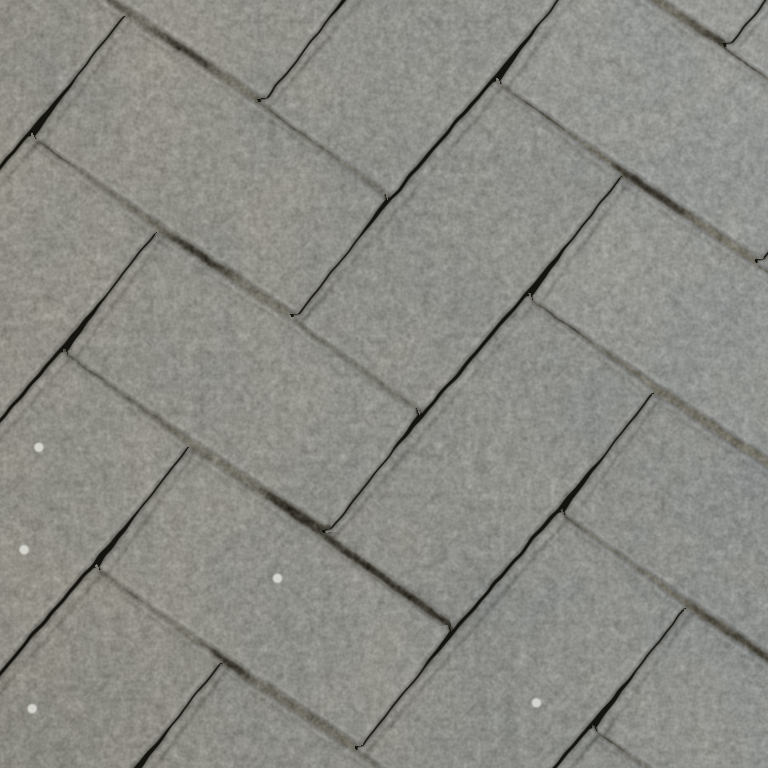
Write a Shadertoy shader that draws this texture.

```glsl
// Grey concrete pavers in a tilted herringbone bond, with dark uneven joints.

// Lattice steps, and the centre and half axes of the two pavers in each cell
const vec2 STEP_DOWN = vec2(0.0417, -0.2810);
const vec2 STEP_SIDE = vec2(0.6055, 0.0716);
const vec2 CENTRE_A = vec2(0.276, 0.781);
const vec2 CENTRE_B = vec2(0.599, 0.673);
const mat2 AXES_A = mat2(0.1720, -0.1146, -0.0573, -0.0794);
const mat2 AXES_B = mat2(0.0794, -0.0599, -0.1315, -0.1536);

// Edges and joints
const float LIP_A = 0.005;        // bevel added on the left of each paver
const float LIP_B = 0.011;
const float LIP_TOP = 0.005;
const float CORNER = 0.006;
const float MIN_JOINT = 0.0014;   // half width of the tightest joint
const float EDGE_WOBBLE = 0.0028;
const float BEVEL = 0.014;
const vec2 BARE_SPOT = vec2(0.52, 0.25);  // where the joint sand is washed out

// Colours and surface
const vec3 STONE = vec3(0.562, 0.562, 0.540);
const vec3 WARM = vec3(0.020, 0.004, -0.016);
const vec3 SAND = vec3(0.455, 0.445, 0.405);
const vec3 SOIL = vec3(0.215, 0.205, 0.175);
const vec3 SHADOW = vec3(0.075, 0.075, 0.060);
const vec3 CHIP = vec3(0.83, 0.83, 0.81);
const float TONE_SPREAD = 0.022;
const float CHIP_CELLS = 9.0;

vec2 hash2(vec2 c) {
    vec3 q = fract(c.xyx * vec3(0.1031, 0.1030, 0.0973));
    q += dot(q, q.yzx + 33.33);
    return fract((q.xx + q.yz) * q.zy);
}

float cornerSlope(vec2 cell, vec2 f, vec2 corner) {
    return dot(hash2(cell + corner) * 2.0 - 1.0, f - corner);
}

float gradientNoise(vec2 x) {
    vec2 c = floor(x), f = fract(x);
    vec2 w = f * f * f * (f * (f * 6.0 - 15.0) + 10.0);
    float low = mix(cornerSlope(c, f, vec2(0, 0)), cornerSlope(c, f, vec2(1, 0)), w.x);
    float high = mix(cornerSlope(c, f, vec2(0, 1)), cornerSlope(c, f, vec2(1, 1)), w.x);
    return mix(low, high, w.y);
}

// Signed distances to a paver's edges: left, right, top, bottom
vec4 edgeDistances(vec2 q, mat2 axes, float lip) {
    vec2 st = inverse(axes) * q;
    vec2 reach = abs(determinant(axes)) / vec2(length(axes[1]), length(axes[0]));
    return vec4(-st.x - 1.0, st.x - 1.0, -st.y - 1.0, st.y - 1.0) * reach.xxyy
         - vec4(lip, 0.0, LIP_TOP, 0.0);
}

float roundedDistance(vec4 e) {
    vec2 d = max(e.xz, e.yw) + CORNER;
    return length(max(d, 0.0)) + min(max(d.x, d.y), 0.0) - CORNER;
}

void mainImage(out vec4 fragColor, in vec2 fragCoord) {
    vec2 p = fragCoord / iResolution.y;
    float pixel = 1.0 / iResolution.y;
    vec2 wobble = vec2(gradientNoise(p * 38.0), gradientNoise(p * 38.0 + 71.0));
    vec2 q = p + EDGE_WOBBLE * wobble;

    // Two nearest pavers among the neighbouring lattice cells
    mat2 lattice = mat2(STEP_DOWN, STEP_SIDE);
    vec2 base = round(inverse(lattice) * (q - CENTRE_A));
    float nearest = 9.0, second = 9.0;
    vec4 edges = vec4(0.0);
    vec2 id = vec2(0.0);
    for (int i = 0; i < 18; i++) {
        bool isA = i < 9;
        vec2 cell = base + vec2(i % 3, (i / 3) % 3) - 1.0;
        vec2 local = q - lattice * cell - (isA ? CENTRE_A : CENTRE_B);
        vec4 e = edgeDistances(local, isA ? AXES_A : AXES_B, isA ? LIP_A : LIP_B);
        float d = roundedDistance(e);
        if (d < nearest) {
            second = nearest;
            nearest = d;
            edges = e;
            id = cell + (isA ? 20.0 : 57.0);
        } else {
            second = min(second, d);
        }
    }
    bool steepJoint = max(edges.x, edges.y) > max(edges.z, edges.w);
    float bare = smoothstep(0.26, 0.07, length(p - BARE_SPOT));
    float d = max(nearest, 0.5 * (nearest - second) + MIN_JOINT);
    d += steepJoint ? 0.0 : 0.0035 * bare;

    // Stone: tone per paver, cloudy stains and fine grain
    float cloud = gradientNoise(p * 7.0) + 0.6 * gradientNoise(p * 19.0 + 5.0);
    float grain = 0.07 * gradientNoise(p * 55.0) + 0.085 * gradientNoise(p * 120.0 + 9.0)
                + 0.07 * gradientNoise(p * 230.0 + 31.0);
    float tone = TONE_SPREAD * (hash2(id).x - 0.5) + 0.025 * cloud + grain
               + 0.025 * (p.x + p.y - 1.0);
    vec3 stone = STONE + tone + WARM * (0.5 - p.x + 0.5 * cloud);

    // Worn rims: shaded bevel fold on the left, softer one on top, pale lower rim
    float patchy = 0.7 + 0.8 * gradientNoise(p * 16.0 + 13.0);
    float fold = exp(-pow((edges.x + BEVEL) / 0.0032, 2.0));
    float topFold = exp(-pow((edges.z + 0.010) / 0.003, 2.0));
    float rim = exp(-pow((max(edges.y, edges.w) + 0.006) / 0.003, 2.0));
    stone += patchy * (0.035 * rim - 0.10 * fold - 0.05 * topFold);
    stone *= mix(0.82, 1.0, smoothstep(0.0, -0.006, d));

    // Sparse pale chips, mostly at the lower left
    vec2 chipCell = floor(p * CHIP_CELLS);
    vec2 spot = 0.2 + 0.6 * hash2(chipCell + 3.0);
    float chipDistance = length(fract(p * CHIP_CELLS) - spot) / CHIP_CELLS;
    float chance = 0.22 * smoothstep(1.1, 0.2, p.x + p.y);
    float hasChip = step(hash2(chipCell + 41.0).x, chance);
    stone = mix(stone, CHIP, hasChip * smoothstep(0.008, 0.004, chipDistance));

    // Joints: steep ones are open and dark, the others hold patchy sand
    float washed = max(bare, smoothstep(-0.1, 0.3, gradientNoise(p * 9.0 + 23.0)));
    float depth = smoothstep(0.0, 0.004, d);
    vec3 sandy = mix(SAND, SOIL, washed * mix(0.45, 1.0, depth)) + 1.3 * grain;
    vec3 joint = steepJoint ? mix(SOIL, SHADOW, smoothstep(0.0, 0.0015, d)) : sandy;

    float soft = max(pixel, 0.0013);
    fragColor = vec4(mix(stone, joint, smoothstep(-soft, soft, d)), 1.0);
}
```
